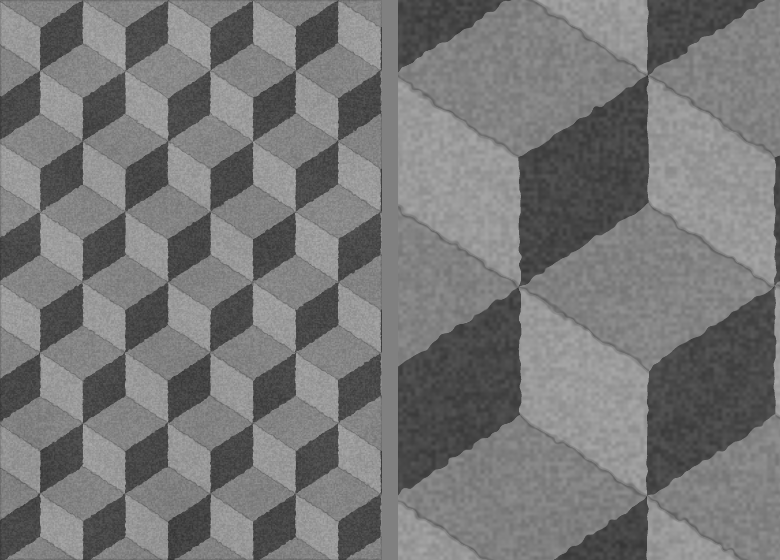
Left: the whole. Right: its middle third, enlarged.
A WebGL 2 fragment shader for this pattern:

```glsl
#version 300 es
precision highp float;

uniform vec2 u_resolution;
out vec4 outColor;

const vec2 GRID_COUNT = vec2(8.976, 7.942);   // half repeats across and down
const vec2 GRID_SHIFT = vec2(0.947, 1.003);
const float SLANT = 0.39;                     // rise of a slanted edge per column
const float LIGHT_TONE = 0.602;
const float MID_TONE = 0.516;
const float DARK_TONE = 0.282;

float hash(vec2 p) {
  vec3 q = fract(vec3(p.xyx) * 0.1031);
  q += dot(q, q.yzx + 33.33);
  return fract((q.x + q.y) * q.z);
}

float valueNoise(vec2 p) {
  vec2 cell = floor(p);
  vec2 f = fract(p);
  f = f * f * (3.0 - 2.0 * f);
  float low = mix(hash(cell), hash(cell + vec2(1.0, 0.0)), f.x);
  float high = mix(hash(cell + vec2(0.0, 1.0)), hash(cell + 1.0), f.x);
  return mix(low, high, f.y);
}

// Tone of the cube face at a grid position, with y pointing down
float faceTone(vec2 grid, float slant) {
  float column = floor(grid.x);
  float across = grid.x - column;
  float down = mod(grid.y - column, 2.0);
  float side = 1.0 - slant;
  float lightPos = down - slant * across;
  float darkPos = down + slant * across - 1.0 - slant;

  float tone = MID_TONE;
  if (lightPos > 0.0 && lightPos < side) tone = LIGHT_TONE;
  if (darkPos > 0.0 && darkPos < side) tone = DARK_TONE;

  // Carved seam between the light and middle faces
  float seam = min(abs(lightPos), abs(lightPos - side));
  return tone - 0.10 * (1.0 - smoothstep(0.004, 0.018, seam));
}

// Uneven cut of the pile along face edges
vec2 pileWobble(vec2 uv, float amount) {
  vec2 p = uv * vec2(150.0, 220.0);
  return amount * (vec2(valueNoise(p), valueNoise(p + 71.3)) - 0.5);
}

// Fine tufts with a faint horizontal and vertical weave
float weaveGrain(vec2 uv) {
  vec2 p = uv * vec2(350.0, 512.0);
  float tufts = valueNoise(p * 0.8) - 0.5;
  float rows = valueNoise(p * vec2(0.25, 0.9) + 19.0) - 0.5;
  float threads = valueNoise(p * vec2(0.9, 0.2) + 47.0) - 0.5;
  return 0.085 * tufts + 0.03 * rows + 0.02 * threads;
}

// Broad wear and slightly darker lower part
float wear(vec2 uv) {
  float blotch = valueNoise(uv * vec2(5.0, 7.0) + 3.7) - 0.5;
  float patches = valueNoise(uv * vec2(13.0, 18.0) + 11.0) - 0.5;
  return 0.035 * blotch + 0.02 * patches + 0.02 * (uv.y - 0.5);
}

void main() {
  vec2 uv = gl_FragCoord.xy / u_resolution;
  vec2 wobble = pileWobble(uv, 0.028);

  // Average samples inside the pixel to smooth the edges
  float tone = 0.0;
  for (int j = -1; j <= 1; j++) {
    for (int i = -1; i <= 1; i++) {
      vec2 point = uv + vec2(i, j) / (3.0 * u_resolution);
      vec2 grid = vec2(point.x, 1.0 - point.y) * GRID_COUNT - GRID_SHIFT;
      tone += faceTone(grid + wobble, SLANT) / 9.0;
    }
  }

  tone += weaveGrain(uv) + wear(uv);

  // Bound rim of the rug
  vec2 margin = min(uv, 1.0 - uv) * vec2(0.684, 1.0);
  tone *= mix(0.84, 1.0, smoothstep(0.0, 0.004, min(margin.x, margin.y)));

  outColor = vec4(vec3(tone), 1.0);
}
```
